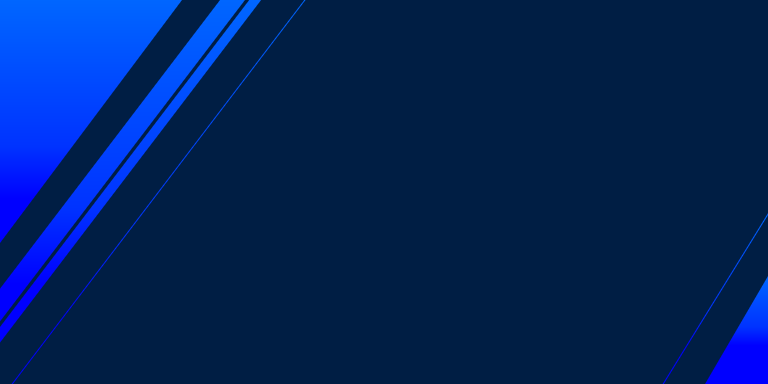
Write a Shadertoy shader that draws this background.

```glsl
const vec3 NAVY = vec3(0.0, 0.118, 0.267);
const vec3 AZURE = vec3(0.0, 0.4, 1.0);
const vec3 ROYAL = vec3(0.0, 0.2, 1.0);
const vec3 PURE_BLUE = vec3(0.0, 0.0, 1.0);
const float ROYAL_STOP = 0.73;

// Slopes, rise over run
const float CORNER_SLOPE = 1.335;
const float BAND_SLOPE = 1.312;
const float RIGHT_SLOPE = 1.714;
const float RIGHT_LINE_SLOPE = 1.62;

// Left shapes: where their edges meet the top
const float CORNER_EDGE = 0.474;
const vec2 WIDE_BAND = vec2(0.573, 0.638);
const vec2 NARROW_BAND = vec2(0.649, 0.680);
const float LEFT_LINE = 0.794;

// Right shapes: where their edges meet the bottom, from the right side
const float RIGHT_EDGE = -0.164;
const float RIGHT_LINE = -0.273;
const float LINE_WIDTH = 0.0032;

// Heights of the gradients: x = azure, y = pure blue
const vec2 CORNER_FADE = vec2(1.0, 0.479);
const vec2 BAND_FADE = vec2(1.0, 0.26);
const vec2 LEFT_LINE_FADE = vec2(1.0, 0.18);
const vec2 RIGHT_FADE = vec2(0.281, 0.10);
const vec2 RIGHT_LINE_FADE = vec2(0.443, 0.10);

// Signed distance to a slanted line through anchor, positive on its right
float slantDistance(vec2 p, vec2 anchor, float slope) {
    vec2 q = p - anchor;
    return (q.x * slope - q.y) / sqrt(1.0 + slope * slope);
}

// Antialiased coverage of the side where distance is positive
float coverage(float distance) {
    return clamp(distance * iResolution.y + 0.5, 0.0, 1.0);
}

// Slanted strip between two crossings of the height y
float strip(vec2 p, vec2 crossings, float y, float slope) {
    return coverage(slantDistance(p, vec2(crossings.x, y), slope))
         - coverage(slantDistance(p, vec2(crossings.y, y), slope));
}

vec3 blueFade(float y, vec2 fade) {
    float t = clamp((fade.x - y) / (fade.x - fade.y), 0.0, 1.0);
    vec3 upper = mix(AZURE, ROYAL, min(t / ROYAL_STOP, 1.0));
    return mix(upper, PURE_BLUE, max((t - ROYAL_STOP) / (1.0 - ROYAL_STOP), 0.0));
}

void mainImage(out vec4 fragColor, in vec2 fragCoord) {
    vec2 p = fragCoord / iResolution.y;
    vec2 fromRight = p - vec2(iResolution.x / iResolution.y, 0.0);
    vec2 lineSpan = vec2(-0.5, 0.5) * LINE_WIDTH;
    vec3 color = NAVY;

    // Upper left corner
    float corner = coverage(-slantDistance(p, vec2(CORNER_EDGE, 1.0), CORNER_SLOPE));
    color = mix(color, blueFade(p.y, CORNER_FADE), corner);

    // Twin bands and the fine line beside them
    float bands = strip(p, WIDE_BAND, 1.0, BAND_SLOPE)
                + strip(p, NARROW_BAND, 1.0, BAND_SLOPE);
    color = mix(color, blueFade(p.y, BAND_FADE), min(bands, 1.0));
    float leftLine = strip(p, LEFT_LINE + lineSpan, 1.0, BAND_SLOPE);
    color = mix(color, blueFade(p.y, LEFT_LINE_FADE), leftLine);

    // Lower right corner and its fine line
    float right = coverage(slantDistance(fromRight, vec2(RIGHT_EDGE, 0.0), RIGHT_SLOPE));
    color = mix(color, blueFade(p.y, RIGHT_FADE), right);
    float rightLine = strip(fromRight, RIGHT_LINE + lineSpan, 0.0, RIGHT_LINE_SLOPE);
    color = mix(color, blueFade(p.y, RIGHT_LINE_FADE), rightLine);

    fragColor = vec4(color, 1.0);
}
```
